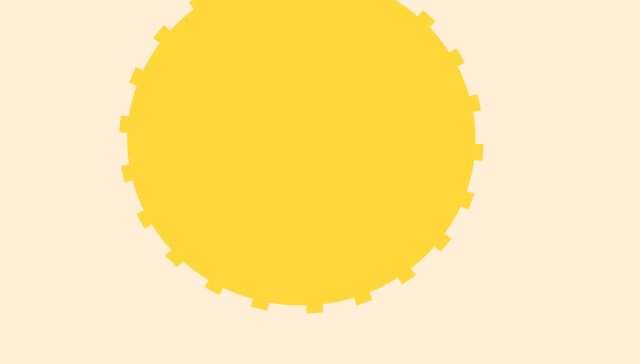
Reproduce this background procedurally as a Shadertoy shader.

```glsl
// A flat golden disc, slightly wider than tall, on a cream ground.
// Its rim carries square teeth, spaced evenly by arc length around the
// ellipse from a seam near the bottom. Lengths are in canvas heights.

#define CENTER vec2(-0.0514, 0.6164)   // x from the middle, y from the bottom
#define SEMI_AXES vec2(0.4783, 0.4555)
#define TOOTH_HEIGHT 0.0223
#define TOOTH_PERIOD 0.13265
#define TOOTH_FILL 0.335               // share of each period that is tooth
#define FIRST_TOOTH 1.8047             // angle, clockwise from the right
#define CREAM vec3(1.0, 0.937, 0.843)
#define GOLD vec3(1.0, 0.843, 0.227)

const float TAU = 6.2831853;

// First-order signed distance to an ellipse at the origin.
float ellipseDistance(vec2 p, vec2 semi) {
    float k = length(p / semi);
    return k * (k - 1.0) / max(length(p / (semi * semi)), 1e-4);
}

// Approximate arc length along a nearly round ellipse.
float arcLength(float angle, vec2 semi) {
    return 0.5 * (semi.x + semi.y) * angle
         - 0.25 * (semi.x - semi.y) * sin(2.0 * angle);
}

// Signed distance to the teeth, given the distance to the rim.
float teethDistance(vec2 p, vec2 semi, float rim) {
    float height = max(rim, 0.0);
    vec2 onRim = p / (semi + height);
    float angle = atan(onRim.y, onRim.x);

    // Unwrap the angle so that counting starts half a period before the first tooth.
    float meanRadius = 0.5 * (semi.x + semi.y);
    float seam = FIRST_TOOTH - 0.5 * TOOTH_PERIOD / meanRadius;
    angle = seam + mod(angle - seam, TAU);

    float along = arcLength(angle, semi) - arcLength(FIRST_TOOTH, semi);
    float offset = abs(fract(along / TOOTH_PERIOD + 0.5) - 0.5) * TOOTH_PERIOD;
    float side = (offset - 0.5 * TOOTH_FILL * TOOTH_PERIOD) * (1.0 + height / meanRadius);
    return max(side, rim - TOOTH_HEIGHT);
}

void mainImage(out vec4 fragColor, in vec2 fragCoord) {
    vec2 p = vec2(fragCoord.x - 0.5 * iResolution.x, fragCoord.y) / iResolution.y;
    p -= CENTER;
    p.y = -p.y;   // angles run clockwise

    // Disc and teeth joined into one shape.
    float rim = ellipseDistance(p, SEMI_AXES);
    float shape = min(rim, teethDistance(p, SEMI_AXES, rim));

    // One pixel of edge smoothing.
    float coverage = clamp(0.5 - shape * iResolution.y, 0.0, 1.0);
    fragColor = vec4(mix(CREAM, GOLD, coverage), 1.0);
}
```
